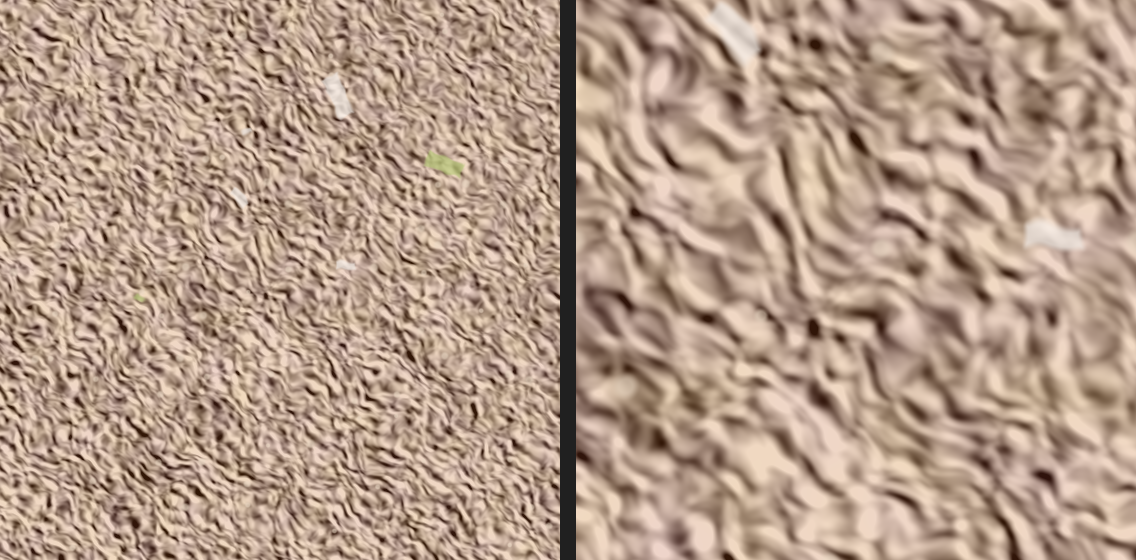
Left: the whole. Right: its middle third, enlarged.
Write a WebGL 2 fragment shader that draws this texture.

```glsl
#version 300 es
precision highp float;

uniform vec2 u_resolution;
out vec4 fragColor;

float hash(vec2 p) {
    vec3 q = fract(p.xyx * vec3(0.1031, 0.1030, 0.0973));
    q += dot(q, q.yzx + 33.33);
    return fract((q.x + q.y) * q.z);
}

vec2 rotate(vec2 p, float angle) {
    float c = cos(angle), s = sin(angle);
    return vec2(c * p.x + s * p.y, c * p.y - s * p.x);
}

float slope(vec2 cell, vec2 offset) {
    float angle = 6.2832 * hash(cell + 217.0);
    return dot(vec2(cos(angle), sin(angle)), offset);
}

// Gradient noise scaled to roughly unit deviation
float noise(vec2 p) {
    vec2 i = floor(p), f = fract(p);
    vec2 w = f * f * f * (f * (f * 6.0 - 15.0) + 10.0);
    vec2 e = vec2(0.0, 1.0);
    float low = mix(slope(i, f), slope(i + e.yx, f - e.yx), w.x);
    float high = mix(slope(i + e.xy, f - e.xy), slope(i + e.yy, f - e.yy), w.x);
    return mix(low, high, w.y) / 0.215;
}

// Noise lit across its short side, so each bump has a bright and a dark flank
float litNoise(vec2 p) {
    return (noise(p) - 0.5 * noise(p + vec2(0.15, 0.9))) / 1.16;
}

// Elongated clods and furrows running down to the right
float soilRelief(vec2 p) {
    vec2 bend = vec2(noise(p * 13.0), noise(p * 13.0 + 40.0)) * 0.004;
    bend += vec2(noise(p * 45.0 + 11.0), noise(p * 45.0 + 73.0)) * 0.0014;
    vec2 q = p + bend;
    float clods = litNoise(rotate(q, -0.66) * vec2(40.0, 88.0));
    float crumbs = litNoise(rotate(q, -0.92) * vec2(56.0, 112.0) + 31.0);
    float grit = noise(rotate(q, -0.45) * vec2(100.0, 150.0) + 57.0);
    float furrows = noise(rotate(q, -0.8) * vec2(7.0, 17.0) + 19.0);
    float relief = 0.76 * clods + 0.52 * crumbs + 0.24 * grit + 0.24 * furrows;
    return relief * mix(1.14, 0.88, clamp(0.5 * (p.x + p.y), 0.0, 1.0));
}

// Sparse pale grains, one candidate per cell
float paleGrains(vec2 p) {
    vec2 g = p * 26.0, cell = floor(g);
    vec2 centre = 0.3 + 0.4 * vec2(hash(cell + 5.0), hash(cell + 91.0));
    float radius = 0.1 + 0.11 * hash(cell + 47.0);
    float spot = 1.0 - smoothstep(radius * 0.5, radius * 1.3, length(fract(g) - centre));
    return spot * step(0.9, hash(cell + 133.0));
}

void main() {
    vec2 p = gl_FragCoord.xy / u_resolution.y;

    // Tone curve with a longer tail toward the shadows
    float z = soilRelief(p);
    float tone = clamp(0.733 + 0.15 * z - 0.019 * z * z, 0.19, 0.94);
    vec3 colour = tone - mix(vec3(0.0, 0.11, 0.16), vec3(0.0, 0.095, 0.175), tone);
    colour += vec3(0.002, 0.004, -0.008) * noise(p * 22.0 + 8.0);
    colour = mix(colour, vec3(0.92, 0.85, 0.77), 0.6 * paleGrains(p));

    // Scattered pale and green flakes
    vec2 ragged = p + 0.0015 * vec2(noise(p * 50.0), noise(p * 50.0 + 29.0));
    for (int i = 0; i < 6; i++) {
        float n = float(i);
        vec2 centre = vec2(0.15, 0.45) + vec2(0.72, 0.42) * fract(vec2(0.63, 0.9) + n * vec2(0.755, 0.57));
        float reach = 0.004 + 0.036 * pow(1.0 - fract(n * 0.35), 2.0);
        vec2 d = abs(rotate(ragged - centre, -1.18 + 0.28 * n)) - reach * vec2(0.9, 0.32);
        float edge = length(max(d, 0.0)) + min(max(d.x, d.y), 0.0);
        float cover = 1.0 - smoothstep(-0.001, 0.005, edge);
        vec3 flake = (i == 2 || i == 3) ? vec3(0.7, 0.73, 0.47) : vec3(0.89, 0.85, 0.82);
        colour = mix(colour, flake + 0.03 * z, 0.88 * cover);
    }

    fragColor = vec4(clamp(colour, 0.0, 1.0), 1.0);
}
```
